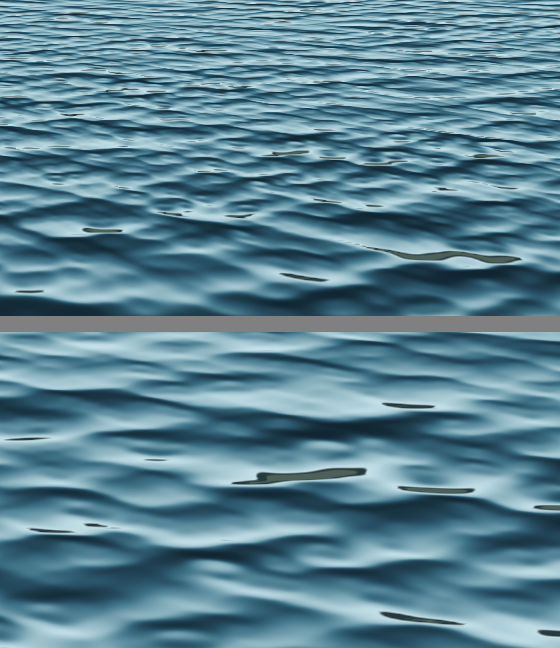
Top: the whole. Bottom: its middle third, enlarged.
A Shadertoy shader for this texture:

```glsl
// Rippled blue-teal water in perspective, with soft sky reflections and thin dark slivers.

#define HORIZON 1.45       // height of the vanishing line, in canvas heights
#define WAVE_COUNT 40
#define LONG_WAVE 35.0     // lowest wave number on the water plane
#define SHORT_WAVE 450.0   // highest wave number
#define PEAK_WAVE 82.0     // wave number with most energy
#define STEEPEN 0.0045     // sharpens the far edge of each dark face
#define FAR_BLUR 0.0014    // softness in canvas heights
#define NEAR_BLUR 0.014
#define NEAR_BIAS -0.42    // darker in front, lighter far away
#define FAR_BIAS 0.40
#define SLIVER_LEVEL 2.05  // slope above which dark banks are mirrored
#define SEED 17.0

const vec3 WATER[8] = vec3[8](
    vec3(0.06, 0.14, 0.19), vec3(0.10, 0.21, 0.27),
    vec3(0.16, 0.32, 0.40), vec3(0.24, 0.44, 0.52),
    vec3(0.37, 0.56, 0.63), vec3(0.53, 0.69, 0.74),
    vec3(0.68, 0.81, 0.85), vec3(0.81, 0.91, 0.93));
const float STOPS[8] = float[8](0.0, 0.07, 0.225, 0.38, 0.525, 0.695, 0.895, 1.0);

float hash(float n) {
    n = fract(n * 0.1031);
    n *= n + 33.33;
    n *= n + n;
    return fract(n);
}

// Slope of a random sea, scaled to unit variance; blur removes short waves
float seaSlope(vec2 ground, float blur) {
    float slope = 0.0, power = 0.0;
    for (int i = 0; i < WAVE_COUNT; i++) {
        float id = float(i) * 3.0 + SEED;
        float band = (float(i) + hash(id)) / float(WAVE_COUNT);
        float k = LONG_WAVE * pow(SHORT_WAVE / LONG_WAVE, band);
        float spread = mix(0.19, 0.36, band) * (2.0 * hash(id + 1.0) - 1.0);
        float phase = 6.28318 * hash(id + 2.0);

        float octave = log(k / PEAK_WAVE);
        float soft = k * blur;
        float amp = exp(-0.6 * octave * octave - 0.5 * soft * soft);
        slope += amp * cos(k * (ground.y + spread * ground.x) + phase);
        power += 0.5 * amp * amp;
    }
    return slope * inversesqrt(power);
}

// Reflected colour for a tone from 0 (dark face) to 1 (bright sky)
vec3 waterColor(float tone) {
    vec3 color = WATER[0];
    for (int i = 1; i < 8; i++) {
        float step01 = (tone - STOPS[i - 1]) / (STOPS[i] - STOPS[i - 1]);
        color = mix(color, WATER[i], clamp(step01, 0.0, 1.0));
    }
    return color;
}

void mainImage(out vec4 fragColor, in vec2 fragCoord) {
    vec2 uv = (fragCoord - vec2(0.5 * iResolution.x, 0.0)) / iResolution.y;

    // Project the canvas onto the water plane
    float depth = 1.0 / (HORIZON - uv.y);
    vec2 ground = vec2(uv.x * depth, depth);
    float blur = depth * depth * (FAR_BLUR + NEAR_BLUR * pow(1.0 - uv.y, 4.0));

    // Steepened waves
    float lean = seaSlope(ground, blur);
    float slope = seaSlope(ground + vec2(0.0, STEEPEN * lean), blur);

    // Sky reflection
    float lit = slope + mix(NEAR_BIAS, FAR_BIAS, uv.y);
    vec3 color = waterColor(1.0 / (1.0 + exp(-1.7 * lit)));

    // Dark slivers with an olive core on the brightest slopes
    float edge = fwidth(slope) + 0.02;
    float sliver = smoothstep(-edge, edge, slope - SLIVER_LEVEL);
    float core = smoothstep(-edge, edge, slope - SLIVER_LEVEL - 0.4);
    vec3 bank = mix(vec3(0.08, 0.15, 0.17), vec3(0.25, 0.32, 0.28), core);
    color = mix(color, bank, 0.9 * sliver);

    fragColor = vec4(color, 1.0);
}
```
